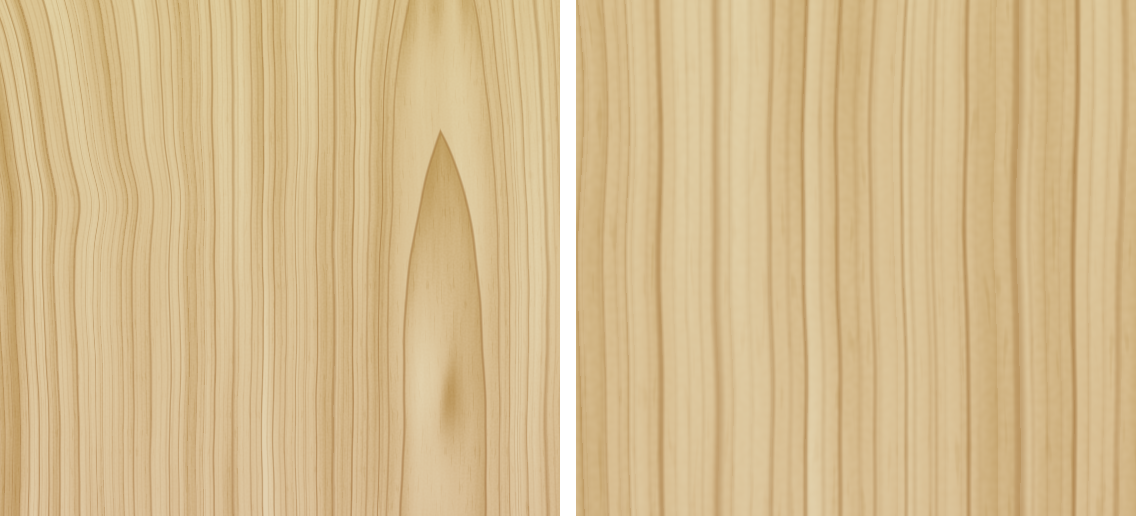
Left: the whole. Right: its middle third, enlarged.
Give the GLSL for this texture, as a Shadertoy shader.

```glsl
// Pale softwood board: thin growth rings flowing around a pointed flame figure.

const vec3 CREAM = vec3(0.888, 0.822, 0.668);
const vec3 HONEY = vec3(0.848, 0.747, 0.567);
const vec3 AMBER = vec3(0.755, 0.620, 0.388);
const vec3 RING_BROWN = vec3(0.650, 0.475, 0.255);
const float FLAME_X = 0.787;
const float FLAME_TOP = 0.255;
const float CROWN_WIDTH = 0.106;

vec2 hash2(vec2 p) {
    vec3 q = fract(p.xyx * vec3(0.1031, 0.1030, 0.0973));
    q += dot(q, q.yzx + 33.33);
    return fract((q.xx + q.yz) * q.zy);
}

float cornerSlope(vec2 cell, vec2 offset) {
    float angle = 6.2832 * hash2(cell).x;
    return dot(vec2(cos(angle), sin(angle)), offset);
}

// Gradient noise, roughly -1 to 1
float gradientNoise(vec2 p) {
    vec2 i = floor(p), f = fract(p);
    vec2 u = f * f * f * (f * (f * 6.0 - 15.0) + 10.0);
    vec2 e = vec2(1.0, 0.0);
    float low = mix(cornerSlope(i, f), cornerSlope(i + e, f - e), u.x);
    float high = mix(cornerSlope(i + e.yx, f - e.yx), cornerSlope(i + 1.0, f - 1.0), u.x);
    return 1.4 * mix(low, high, u.y);
}

float blob(vec2 p, vec2 center, vec2 size) {
    vec2 d = (p - center) / size;
    return exp(-dot(d, d));
}

float softLine(float dist, float width, float pixel) {
    return 1.0 - smoothstep(0.0, max(width, 1.2 * pixel), abs(dist));
}

// Slow sideways wander of the fibres, with a kink on the left
float wander(vec2 p) {
    float kink = 0.016 * blob(p, vec2(0.19, 0.39), vec2(0.15, 0.07));
    float lean = 0.11 * exp(-4.0 * p.x) * (1.0 - exp(-3.5 * p.y));
    return p.x - lean - kink + 0.008 * gradientNoise(p * vec2(4.0, 3.0))
        + 0.0015 * gradientNoise(p * vec2(14.0, 11.0) + 7.0);
}

// Growth rings: x = tone shift, y = strength of the dark line
vec2 growthRings(float across, float count, float pixel) {
    float q = across * count + 1.2 * gradientNoise(vec2(across * 13.0, 3.7));
    float id = floor(q), f = q - id;
    vec2 rnd = hash2(vec2(id, count));
    float line = softLine(min(f, 1.0 - f) / count, 0.0026, pixel);
    float strength = mix(0.3, 1.0, hash2(vec2(floor(q + 0.5), 9.0)).x);
    float tone = 0.26 * (rnd.x - 0.5) + 0.3 * rnd.y * (f * f - 0.33);
    return vec2(tone, line * strength);
}

// Broad wood between the rings: the flame and the pale crown over it
float figureTone(vec2 p, float flameEdge, float crownEdge, float pixel) {
    float streak = gradientNoise(p * vec2(34.0, 2.5) + 20.0);
    vec2 s = p + vec2(0.008, 0.035) * streak;
    float crown = 0.33 + 0.28 * smoothstep(-0.045, 0.0, crownEdge)
        + 0.45 * smoothstep(0.17, 0.0, s.y) * (0.55 + 0.6 * streak)
        - 0.2 * blob(p, vec2(0.83, 0.42), vec2(0.035, 0.3));
    float flame = 0.62 + 0.2 * smoothstep(-0.03, 0.0, flameEdge)
        + 0.2 * blob(s, vec2(0.78, 0.34), vec2(0.05, 0.13))
        - 0.55 * blob(s, vec2(0.752, 0.74), vec2(0.035, 0.15))
        - 0.3 * blob(s, vec2(0.775, 0.97), vec2(0.05, 0.12))
        + 0.5 * blob(s, vec2(0.803, 0.78), vec2(0.022, 0.07));
    return mix(flame, crown, smoothstep(-pixel, pixel, flameEdge)) + 0.1 * streak;
}

vec3 woodColor(float tone) {
    vec3 color = mix(CREAM, HONEY, clamp(tone * 2.0, 0.0, 1.0));
    return mix(color, AMBER, clamp(tone * 2.0 - 1.0, 0.0, 1.25));
}

void mainImage(out vec4 fragColor, in vec2 fragCoord) {
    vec2 p = fragCoord / iResolution.xy;
    p.y = 1.0 - p.y;
    float pixel = 1.0 / iResolution.x;
    float x = wander(p);

    // Flame outline and the outer crown that the rings bend around
    float side = x - FLAME_X;
    float flameEdge = abs(side) - 0.08 * (1.0 - exp(-5.3 * (p.y - FLAME_TOP)));
    float crownWidth = CROWN_WIDTH - 0.05 * exp(-3.5 * p.y);
    float crownEdge = abs(side) - crownWidth;
    float bend = (crownWidth - CROWN_WIDTH) * exp(-6.0 * max(crownEdge, 0.0));
    float across = x - sign(side) * bend;

    // Straight grain: broad bands, main rings, faint finer rings
    vec2 rings = growthRings(across, 43.0, pixel);
    vec2 fineRings = growthRings(across + 0.31, 97.0, pixel);
    float tone = 0.43 + rings.x + 0.4 * fineRings.x
        + 0.36 * gradientNoise(vec2(across * 14.0, p.y * 0.8))
        + 0.26 * gradientNoise(vec2(across * 36.0, p.y * 1.2) + 5.0)
        + 0.4 * smoothstep(-0.03, -0.07, across);
    float line = 0.6 * rings.y + 0.16 * fineRings.y;

    // Flame figure replaces the rings inside the crown
    float inside = 1.0 - smoothstep(-pixel, pixel, crownEdge);
    tone = mix(tone, figureTone(p, flameEdge, crownEdge, pixel), inside);
    float outline = max(softLine(flameEdge, 0.004, pixel), 0.7 * softLine(crownEdge, 0.003, pixel));
    line = max(line * (1.0 - inside), 0.6 * outline);

    // Fine fibres, short pores and a little speckle
    float pores = gradientNoise(vec2(x * 240.0, p.y * 28.0));
    tone += 0.06 * gradientNoise(vec2(x * 170.0, p.y * 9.0) + 40.0)
        + 0.14 * smoothstep(0.3, 0.8, pores)
        + 0.05 * gradientNoise(p * vec2(230.0, 200.0));

    vec3 color = mix(woodColor(tone), RING_BROWN, line);
    color += mix(vec3(0.0, 0.006, -0.014), vec3(0.0, -0.006, 0.014), p.y);
    fragColor = vec4(clamp(color, 0.0, 1.0), 1.0);
}
```
